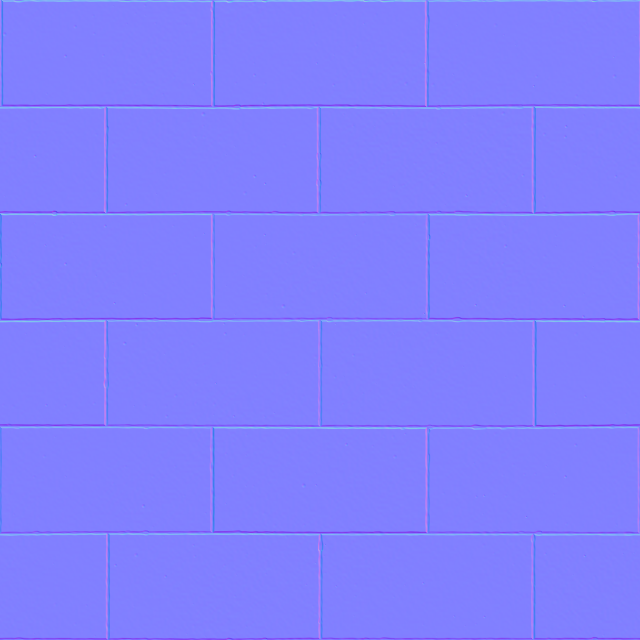
Give the GLSL for this texture map, as a three.js fragment shader.

```glsl
// Tangent-space normal map of a running-bond block wall, three blocks by six rows.
// A height field (bevelled blocks, worn joints, fine grain, pits) is differentiated
// by central differences, and the normal is packed into red, green and blue.

varying vec2 vUv;

const vec2 BLOCKS = vec2(3.0, 6.0);    // repeats across and up
const float GROOVE_DEPTH = 0.00125;
const float GAP = 0.0004;              // half width of the joint floor
const float BEVEL = 0.0029;            // width of the sloping block edge
const float SAMPLE_STEP = 0.0008;      // also smooths the slopes

float hash(vec2 p) {
  vec3 q = fract(vec3(p.xyx) * 0.1031);
  q += dot(q, q.yzx + 33.33);
  return fract((q.x + q.y) * q.z);
}

// Value noise that tiles over the canvas, with "cells" lattice cells per side.
float noise(vec2 uv, float cells, float seed) {
  vec2 p = uv * cells;
  vec2 i = floor(p);
  vec2 f = p - i;
  f = f * f * (3.0 - 2.0 * f);
  vec2 a = mod(i, cells) + seed;
  vec2 b = mod(i + 1.0, cells) + seed;
  return mix(mix(hash(a), hash(vec2(b.x, a.y)), f.x),
             mix(hash(vec2(a.x, b.y)), hash(b), f.x), f.y);
}

// Scattered round pits: most are faint, a few are deep.
float pits(vec2 uv, float cells, float density) {
  vec2 id = mod(floor(uv * cells), cells);
  vec2 centre = 0.3 + 0.4 * vec2(hash(id + 11.0), hash(id + 47.0));
  float radius = mix(0.1, 0.25, hash(id + 83.0));
  float depth = mix(0.00007, 0.0004, pow(hash(id + 131.0), 6.0));
  float present = step(1.0 - density, hash(id + 179.0));
  float d = length(fract(uv * cells) - centre);
  return present * depth * (1.0 - smoothstep(0.0, radius, d));
}

// Fine surface relief, stronger in some patches than in others.
float grain(vec2 uv) {
  float patchy = mix(0.4, 1.3, noise(uv, 9.0, 5.0));
  float fine = noise(uv, 230.0, 19.0) - 0.5;
  float coarse = noise(uv, 96.0, 37.0) - 0.5;
  return patchy * (fine * 0.00007 + coarse * 0.00006);
}

// Rise from the joint floor (0) to the block face (1).
float bevel(float d, float width) {
  return smoothstep(GAP, GAP + width, d);
}

float height(vec2 uv) {
  // Slightly uneven courses and upright joints
  float y = uv.y + (noise(uv, 6.0, 61.0) - 0.5) * 0.0015;
  float row = floor(y * BLOCKS.y);
  float x = uv.x + (noise(vec2(uv.x, row / 6.0), 6.0, 73.0) - 0.5) * 0.004;

  // Alternate rows shift by half a block
  float shift = 0.5 * (1.0 - mod(row, 2.0));
  vec2 p = vec2(x * BLOCKS.x + shift, y * BLOCKS.y);
  vec2 id = mod(floor(p), BLOCKS);
  vec2 low = fract(p) / BLOCKS;        // distance to left and bottom edges
  vec2 high = 1.0 / BLOCKS - low;      // distance to right and top edges

  // Ragged edges with occasional chips
  float wear = (noise(uv, 120.0, 97.0) - 0.5) * 0.0009
             + smoothstep(0.78, 0.97, noise(uv, 70.0, 109.0)) * 0.0012;
  low -= wear;
  high -= wear;

  float sides = min(bevel(low.x, BEVEL), bevel(high.x, BEVEL * 1.1));
  float ends = min(bevel(low.y, BEVEL), bevel(high.y, BEVEL * 0.95));
  float face = min(sides, ends);

  // Each block sits at its own level; mortar is rough between them
  float level = GROOVE_DEPTH * mix(0.75, 1.25, hash(id + 23.0));
  float mortar = (1.0 - face) * noise(uv, 150.0, 151.0) * 0.0004;
  return level * face + mortar + grain(uv) - face * pits(uv, 64.0, 0.08);
}

vec3 surfaceNormal(vec2 uv, float e) {
  float dx = height(uv + vec2(e, 0.0)) - height(uv - vec2(e, 0.0));
  float dy = height(uv + vec2(0.0, e)) - height(uv - vec2(0.0, e));
  return normalize(vec3(-dx, -dy, 2.0 * e));
}

void main() {
  vec3 n = surfaceNormal(vUv, SAMPLE_STEP);
  vec3 bias = vec3(0.505, 0.5, 0.5);
  gl_FragColor = vec4(bias + 0.5 * n, 1.0);
}
```
